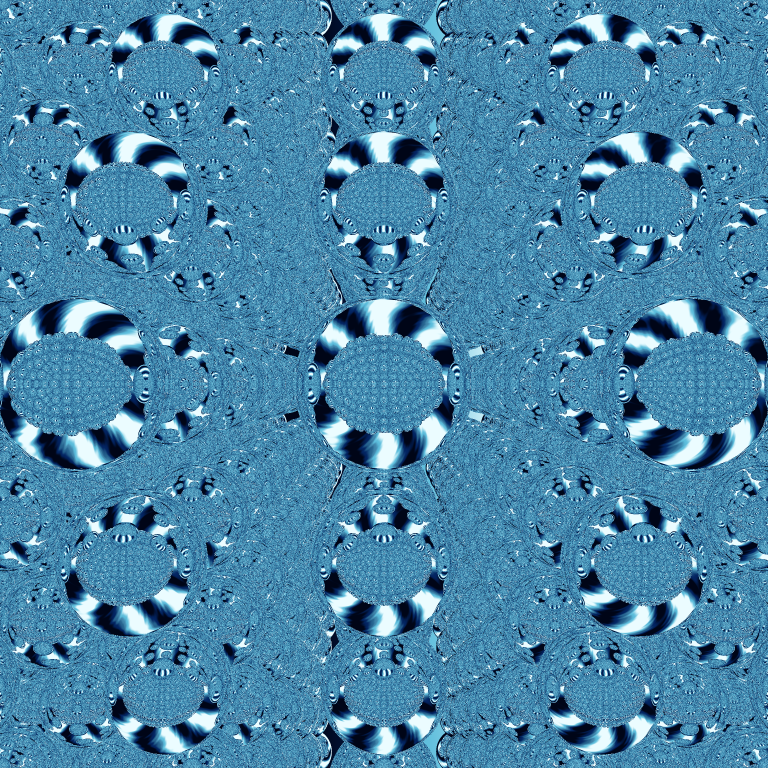
Write a Shadertoy shader that draws this pattern.

```glsl
// Wedge of mirror balls on a tilted cubic lattice, reflecting a streaky blue sky
#define BALL_RADIUS 0.296
#define REAR_RADIUS 0.46
#define CAMERA_DISTANCE 3.44
#define FOCAL 2.72
#define BLOCK_SIZE 12.0
#define REAR_DISTANCE 4.2
#define REAR_SPREAD vec2(0.22, 0.56)
#define SKY_BANDS 8.0
#define BOUNCE_FADE 0.85
#define BOUNCES 3
#define MAX_STEPS 48
#define SAMPLES 3

float hash(vec2 p) {
    return fract(sin(dot(p, vec2(127.1, 311.7))) * 43758.55);
}

float noise(vec2 p) {
    vec2 i = floor(p), f = fract(p);
    f = f * f * (3.0 - 2.0 * f);
    return mix(mix(hash(i), hash(i + vec2(1, 0)), f.x),
               mix(hash(i + vec2(0, 1)), hash(i + vec2(1, 1)), f.x), f.y);
}

// Tone ramp: black, navy, steel, teal, cyan, white
vec3 palette(float v) {
    vec3 c = mix(vec3(0.0, 0.02, 0.09), vec3(0.01, 0.14, 0.38), smoothstep(0.0, 0.22, v));
    c = mix(c, vec3(0.15, 0.39, 0.56), smoothstep(0.22, 0.42, v));
    c = mix(c, vec3(0.25, 0.52, 0.67), smoothstep(0.42, 0.52, v));
    c = mix(c, vec3(0.36, 0.74, 0.86), smoothstep(0.52, 0.67, v));
    return mix(c, vec3(0.92, 0.99, 1.0), smoothstep(0.67, 0.92, v));
}

// The lattice is the world turned 45 degrees about x
vec3 toLattice(vec3 p) {
    return vec3(p.x, (p.z + p.y) * 0.70711, (p.z - p.y) * 0.70711);
}

vec3 toWorld(vec3 q) {
    return vec3(q.x, (q.y - q.z) * 0.70711, (q.y + q.z) * 0.70711);
}

// Sky tone: angular bands broken by fine streaks, plain light and dark ahead
float sky(vec3 d) {
    float a = atan(d.y, d.x);
    float coarse = noise(vec2(a * 9.0 + d.z * 4.0, d.z * 1.5));
    float fine = noise(vec2(a * 26.0 + d.z * 9.0, d.z * 2.0 + 3.0));
    float warp = noise(vec2(a * 2.0, d.z * 1.2 + 7.0)) - 0.5;
    float bands = cos(SKY_BANDS * a + 2.0 * warp + 0.9 * d.z * d.x);
    float v = 0.48 + 0.58 * bands + 0.4 * (coarse - 0.5) + 0.25 * (fine - 0.5);
    float ahead = mix(0.18, 0.6, smoothstep(-0.01, 0.01, d.x)) + 2.5 * d.x;
    return clamp(mix(v, ahead, smoothstep(0.75, 0.95, d.z)), 0.0, 1.0);
}

// Front wedge, plus a cone of fatter balls behind the viewer; zero where empty
float radiusAt(vec3 c) {
    if (min(c.y, c.z) >= 0.0 && max(c.y, c.z) < BLOCK_SIZE) return BALL_RADIUS;
    vec3 w = toWorld(c);
    bool rear = length(w.xy * REAR_SPREAD) < -w.z && length(w) > REAR_DISTANCE;
    return rear ? REAR_RADIUS : 0.0;
}

// Walk the cells; returns distance to the first ball, or -1
float trace(vec3 ro, vec3 rd, out vec3 centre) {
    vec3 cell = floor(ro + 0.5);
    vec3 dir = sign(rd);
    vec3 stepT = 1.0 / abs(rd);
    vec3 sideT = (cell + 0.5 * dir - ro) / rd;
    centre = cell;
    for (int i = 0; i < MAX_STEPS; i++) {
        float radius = radiusAt(cell);
        if (radius > 0.0) {
            vec3 oc = ro - cell;
            float b = dot(oc, rd);
            float h = b * b - dot(oc, oc) + radius * radius;
            float t = -b - sqrt(max(h, 0.0));
            if (h > 0.0 && t > 0.001) {
                centre = cell;
                return t;
            }
        }
        if (max(abs(cell.y), abs(cell.z)) > BLOCK_SIZE) break;
        vec3 side = step(sideT, min(sideT.yzx, sideT.zxy));
        cell += side * dir;
        sideT += side * stepT;
    }
    return -1.0;
}

// Follow mirror bounces, fading towards the middle tone
float shade(vec3 ro, vec3 rd) {
    float weight = 1.0, rim = 0.0;
    for (int i = 0; i < BOUNCES; i++) {
        vec3 centre;
        float t = trace(ro, rd, centre);
        if (t < 0.0) return 0.5 + weight * (sky(toWorld(rd)) - 0.5) + rim;
        ro += rd * t;
        vec3 n = normalize(ro - centre);
        float facing = abs(dot(n, rd));
        // Bright silhouette, thin arcs inside it, darker towards the edge
        float edge = smoothstep(0.2, 0.0, facing);
        float arcs = sin(facing * 42.0) * smoothstep(0.75, 0.3, facing);
        float depth = smoothstep(0.2, 0.9, facing) - 0.6;
        rim += weight * (0.16 * edge + 0.03 * arcs + (i == 1 ? 0.16 : 0.03) * depth);
        rd = normalize(reflect(rd, n) + 1e-5);
        if (i > 0) weight *= BOUNCE_FADE;
    }
    return 0.51 + rim + 0.5 * weight * (sky(toWorld(rd)) - 0.5);
}

void mainImage(out vec4 fragColor, in vec2 fragCoord) {
    vec3 eye = vec3(0.0, 0.0, -CAMERA_DISTANCE);
    vec3 color = vec3(0.0);
    for (int k = 0; k < SAMPLES * SAMPLES; k++) {
        vec2 jitter = (vec2(k % SAMPLES, k / SAMPLES) + 0.5) / float(SAMPLES) - 0.5;
        vec2 uv = (2.0 * (fragCoord + jitter) - iResolution.xy) / iResolution.y;
        vec3 rd = normalize(vec3(uv, FOCAL) + 1e-5);
        color += palette(shade(toLattice(eye + rd * 2.9), toLattice(rd)));
    }
    fragColor = vec4(color / float(SAMPLES * SAMPLES), 1.0);
}
```
